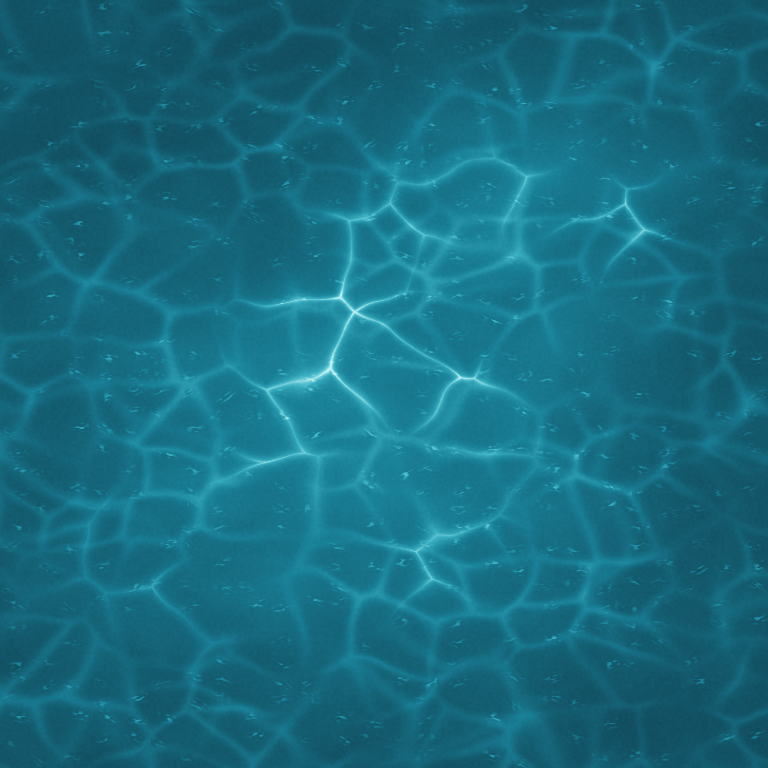
This texture is drawn by a WebGL 1 fragment shader. Its source:

```glsl
precision highp float;
// Sunlit water surface: soft caustic ridges on two warped Voronoi networks,
// thin bright veins along the coarser one, flecks of glitter, and broad pools
// of light that fade to deep teal. One light value drives a four-colour ramp.

uniform vec2 u_resolution;

// Colours, from unlit water to the brightest caustic
const vec3 DEEP = vec3(0.065, 0.290, 0.360);
const vec3 SEA  = vec3(0.100, 0.510, 0.600);
const vec3 AQUA = vec3(0.230, 0.690, 0.760);
const vec3 FOAM = vec3(0.740, 0.950, 0.960);
const float AQUA_LEVEL = 1.8;   // light at which AQUA is reached (SEA is at 1)
const float FOAM_LEVEL = 3.0;

// Pools of light: centre and radii
const vec2 MAIN_POOL = vec2(0.45, 0.42);
const vec2 MAIN_RADII = vec2(0.40, 0.30);
const vec2 SIDE_POOL = vec2(0.70, 0.76);
const vec2 SIDE_RADII = vec2(0.20, 0.17);

// Networks: cells per canvas; widths are in cells
const vec2 FINE_CELLS = vec2(10.5, 14.0);
const vec2 COARSE_CELLS = vec2(7.5, 10.0);
const float RIDGE_WIDTH = 0.085;
const float VEIN_WIDTH = 0.022;
const float HALO_WIDTH = 0.10;
const float JITTER = 0.85;

const vec2 GLINT_CELLS = vec2(26.0, 40.0);
const vec2 GLINT_RADII = vec2(0.0095, 0.0050);
const float GLINT_SHARE = 0.45;

const float AMBIENT = 0.10;
const float POOL_LIGHT = 0.85;
const float RIDGE_LIGHT = 0.50;
const float VEIN_LIGHT = 1.15;
const float GLINT_LIGHT = 0.75;
const float HAZE = 0.30;
const float GRAIN = 0.10;

vec2 hash2(vec2 p) {
  vec3 q = fract(p.xyx * vec3(0.1031, 0.1030, 0.0973));
  q += dot(q, q.yzx + 33.33);
  return fract((q.xx + q.yz) * q.zy);
}

float cornerSlope(vec2 cell, vec2 offset) {
  float angle = 6.2832 * hash2(cell).x;
  return dot(vec2(cos(angle), sin(angle)), offset);
}

// Gradient noise, roughly -0.7 to 0.7
float gradientNoise(vec2 p) {
  vec2 i = floor(p), f = fract(p);
  vec2 u = f * f * f * (f * (f * 6.0 - 15.0) + 10.0);
  vec2 e = vec2(1.0, 0.0);
  float low = mix(cornerSlope(i, f), cornerSlope(i + e, f - e), u.x);
  float high = mix(cornerSlope(i + e.yx, f - e.yx), cornerSlope(i + 1.0, f - 1.0), u.x);
  return mix(low, high, u.y);
}

vec2 seedOffset(vec2 cell) {
  return 0.5 + JITTER * (hash2(cell + 17.0) - 0.5);
}

// Distances to the nearest and second nearest Voronoi borders
vec2 voronoiBorders(vec2 p) {
  vec2 i = floor(p), f = fract(p);
  vec2 nearest = vec2(0.0);
  float best = 8.0;
  for (int y = -1; y <= 1; y++) {
    for (int x = -1; x <= 1; x++) {
      vec2 g = vec2(float(x), float(y));
      vec2 r = g + seedOffset(i + g) - f;
      if (dot(r, r) < best) { best = dot(r, r); nearest = r; }
    }
  }
  vec2 borders = vec2(8.0);
  for (int y = -2; y <= 2; y++) {
    for (int x = -2; x <= 2; x++) {
      vec2 g = vec2(float(x), float(y));
      vec2 r = g + seedOffset(i + g) - f;
      vec2 across = r - nearest;
      if (dot(across, across) > 0.0001) {
        float d = dot(0.5 * (r + nearest), normalize(across));
        borders = d < borders.x ? vec2(d, borders.x) : vec2(borders.x, min(d, borders.y));
      }
    }
  }
  return borders;
}

float bell(vec2 q) { return exp(-dot(q, q)); }

// Blurred ridge that swells where borders meet
float softRidge(vec2 borders) {
  vec2 q = borders / RIDGE_WIDTH;
  return exp(-q.x * q.x) + 0.5 * exp(-0.4 * q.y * q.y);
}

// Small tilted clumps of broken flecks
float glints(vec2 uv) {
  vec2 cell = floor(uv * GLINT_CELLS);
  vec2 place = hash2(cell + 91.0), kind = hash2(cell + 203.0);
  vec2 d = uv - (cell + 0.5 + 0.5 * (place - 0.5)) / GLINT_CELLS;
  d.y += d.x * (kind.y - 0.5) * 0.8;
  float flecks = smoothstep(0.02, 0.30, gradientNoise(d * vec2(120.0, 270.0) + 50.0 * place));
  return step(kind.x, GLINT_SHARE) * flecks * bell(d / GLINT_RADII) * (0.5 + place.x);
}

void main() {
  vec2 uv = gl_FragCoord.xy / u_resolution;

  // Wavy distortion
  vec2 bend = vec2(gradientNoise(uv * 6.0 + 3.0), gradientNoise(uv * 6.0 + 41.0));
  vec2 ripple = vec2(gradientNoise(uv * 19.0 + 7.0), gradientNoise(uv * 19.0 + 63.0));
  vec2 water = uv + 0.035 * bend + 0.010 * ripple;

  // Broad light
  float pool = bell((uv - MAIN_POOL) / MAIN_RADII) + 0.7 * bell((uv - SIDE_POOL) / SIDE_RADII);
  pool = min(pool, 1.0);
  float haze = gradientNoise(water * vec2(5.0, 8.0) + 11.0) + 0.6 * gradientNoise(water * vec2(13.0, 20.0));

  // Caustic networks, each fading in and out
  vec2 fine = voronoiBorders(water * FINE_CELLS + 5.0);
  vec2 coarse = voronoiBorders(water * COARSE_CELLS + 30.0);
  float fineFade = smoothstep(-0.45, 0.45, gradientNoise(uv * 7.0 + 23.0));
  float coarseFade = smoothstep(-0.40, 0.50, gradientNoise(uv * 6.0 + 77.0));
  float ridges = softRidge(fine) * fineFade + 0.7 * softRidge(coarse) * coarseFade;

  // Bright veins, strongest at the junctions in lit water
  float veinFade = smoothstep(-0.05, 0.32, gradientNoise(uv * vec2(3.5, 5.0) + 8.0));
  veinFade *= smoothstep(0.25, 0.75, pool);
  float junction = exp(-coarse.y / HALO_WIDTH);
  float vein = exp(-coarse.x / VEIN_WIDTH) * (0.8 + junction) + 0.3 * exp(-coarse.x / HALO_WIDTH);

  float grain = gradientNoise(uv * 230.0) + 0.5 * gradientNoise(uv * 90.0);
  float light = AMBIENT + POOL_LIGHT * pool + HAZE * haze * (0.5 + 0.5 * pool)
    + RIDGE_LIGHT * ridges * (0.7 + 0.3 * pool) + VEIN_LIGHT * vein * veinFade
    + GLINT_LIGHT * glints(uv) + GRAIN * grain;

  vec3 color = mix(DEEP, SEA, clamp(light, -0.1, 1.0));
  color = mix(color, AQUA, clamp((light - 1.0) / (AQUA_LEVEL - 1.0), 0.0, 1.0));
  color = mix(color, FOAM, clamp((light - AQUA_LEVEL) / (FOAM_LEVEL - AQUA_LEVEL), 0.0, 1.0));
  gl_FragColor = vec4(color, 1.0);
}
```
